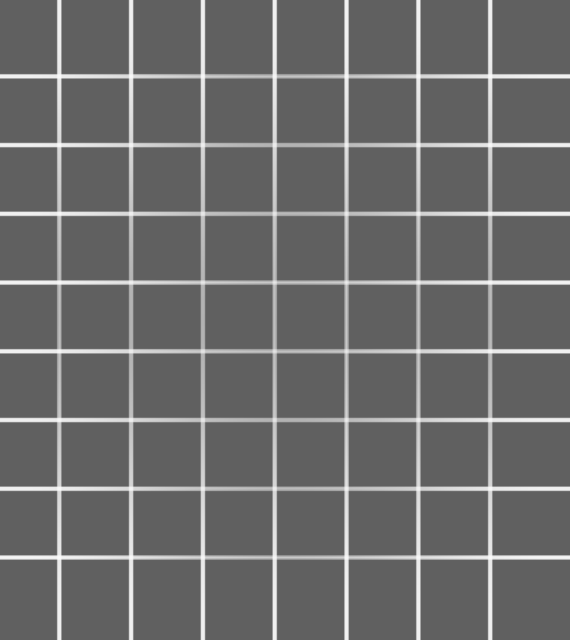
Give the GLSL for this pattern, as a WebGL 2 fragment shader.

```glsl
#version 300 es
precision highp float;

uniform vec2 u_resolution;
out vec4 fragColor;

const vec3 TILE_COLOR = vec3(0.378);
const vec3 LINE_COLOR = vec3(0.985);

// Line layout as fractions of the canvas: x for columns, y for rows.
const vec2 FIRST_LINE = vec2(0.1040, 0.1289);
const vec2 LINE_SPACING = vec2(0.1260, 0.1074);
const vec2 LINE_COUNT = vec2(7.0, 8.0);

// Widths as fractions of the canvas height.
const float BAND_HALF_WIDTH = 0.0033;
const float CORE_HALF_WIDTH = 0.0012;
const float EDGE_SOFTNESS = 0.0006;

// Distance to the nearest line of a finite, evenly spaced set.
float lineDistance(float coord, float first, float spacing, float count) {
    float index = clamp(round((coord - first) / spacing), 0.0, count - 1.0);
    return abs(coord - first - index * spacing);
}

float stripe(float distance, float halfWidth, float blur) {
    return 1.0 - smoothstep(halfWidth - blur, halfWidth + blur, distance);
}

// Opaque at both ends of a line, translucent halfway along it.
float endFade(float along) {
    return smoothstep(0.0, 0.95, abs(2.0 * along - 1.0));
}

// A pale band with a slightly brighter core.
float lineAlpha(float distance, float along, float blur) {
    float fade = endFade(along);
    float band = stripe(distance, BAND_HALF_WIDTH, blur) * mix(0.53, 0.93, fade);
    float core = stripe(distance, CORE_HALF_WIDTH, blur) * mix(0.70, 1.0, fade);
    return max(band, core);
}

void main() {
    vec2 uv = gl_FragCoord.xy / u_resolution;
    float aspect = u_resolution.x / u_resolution.y;
    float blur = EDGE_SOFTNESS + 0.6 / u_resolution.y;

    float columnDistance = aspect * lineDistance(uv.x, FIRST_LINE.x, LINE_SPACING.x, LINE_COUNT.x);
    float rowDistance = lineDistance(uv.y, FIRST_LINE.y, LINE_SPACING.y, LINE_COUNT.y);

    // Layered translucent lines brighten where they cross.
    vec3 color = mix(TILE_COLOR, LINE_COLOR, lineAlpha(columnDistance, uv.y, blur));
    color = mix(color, LINE_COLOR, lineAlpha(rowDistance, uv.x, blur));
    fragColor = vec4(color, 1.0);
}
```
